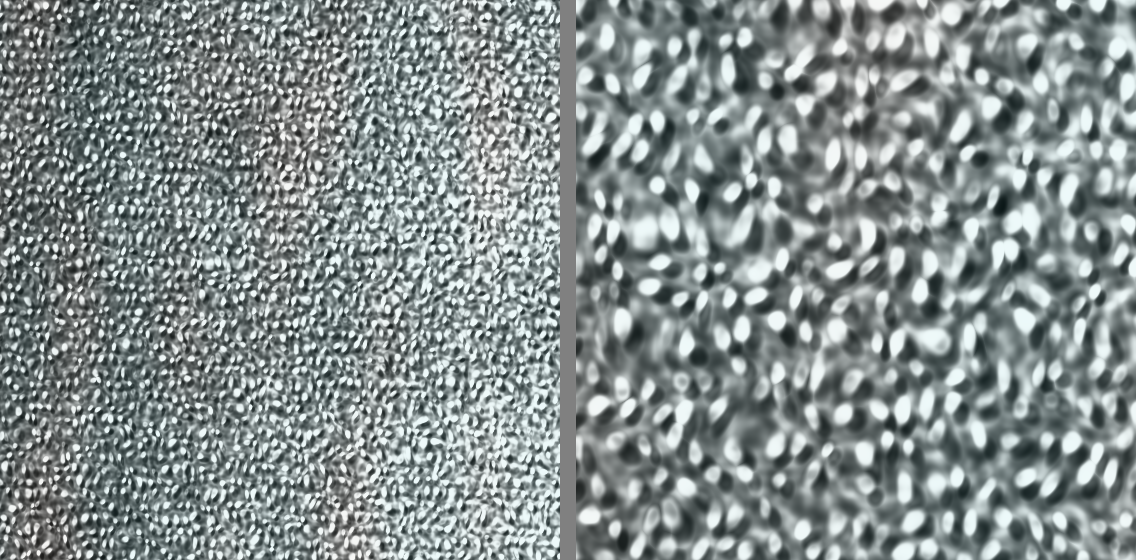
Left: the whole. Right: its middle third, enlarged.
Write a three.js fragment shader that draws this texture.

```glsl
// Pebbled metallic grain: tilted bright beads in loose staggered rows, each with
// a dark crescent at its lower right, over creased noise. Light rises to the right.
// Log-like tone mapping turns the summed relief into cool greys.
varying vec2 vUv;

const vec2  GRAIN_COUNT   = vec2(56.0, 46.0);  // beads across and up
const vec2  GRAIN_RADIUS  = vec2(0.28, 0.36);  // in cell units
const float GRAIN_JITTER  = 0.56;
const float GRAIN_TILT    = 0.32;              // radians, leaning right
const vec2  SHADOW_OFFSET = vec2(0.30, -0.30); // in cell units
const float GRAIN_GAIN    = 2.1;
const float SHADOW_GAIN   = 1.6;
const float CREASE_FREQ   = 74.0;
const float FINE_FREQ     = 125.0;
const vec2  STREAK_FREQ   = vec2(20.0, 62.0);  // along and across a streak
const float STREAK_ANGLE  = 0.55;
const float MID_TONE      = 0.56;
const float CONTRAST      = 0.50;
const float WHITE_LEVEL   = 0.97;
const vec3  COOL_TINT     = vec3(-0.042, 0.008, 0.010);
const vec3  WARM_TINT     = vec3(0.000, -0.004, -0.010);

vec2 hash2(vec2 p) {
  vec3 q = fract(p.xyx * vec3(0.1031, 0.1030, 0.0973));
  q += dot(q, q.yzx + 33.33);
  return fract((q.xx + q.yz) * q.zy);
}

mat2 rotation(float angle) {
  float c = cos(angle), s = sin(angle);
  return mat2(c, -s, s, c);
}

// Gradient noise, about -0.7 to 0.7
float cornerSlope(vec2 cell, vec2 offset) {
  float angle = 6.2832 * hash2(cell + 40.0).x;
  return dot(vec2(cos(angle), sin(angle)), offset);
}

float noise(vec2 p) {
  vec2 i = floor(p), f = fract(p);
  vec2 u = f * f * f * (f * (f * 6.0 - 15.0) + 10.0);
  vec2 e = vec2(1.0, 0.0);
  return mix(mix(cornerSlope(i, f), cornerSlope(i + e.xy, f - e.xy), u.x),
             mix(cornerSlope(i + e.yx, f - e.yx), cornerSlope(i + e.xx, f - e.xx), u.x), u.y);
}

// Soft elliptical beads on a jittered brick grid
float grains(vec2 p) {
  float cover = 0.0;
  for (int j = -1; j <= 1; j++) {
    float row = floor(p.y) + float(j);
    float x = p.x + 0.5 * mod(row, 2.0);
    for (int i = -1; i <= 1; i++) {
      vec2 cell = vec2(floor(x) + float(i), row);
      vec2 place = hash2(cell + 7.0);
      vec2 kind = hash2(cell + 91.0);
      vec2 d = vec2(x, p.y) - cell - 0.5 - GRAIN_JITTER * (place - 0.5);
      d = rotation(-GRAIN_TILT + 1.1 * (kind.x - 0.5)) * d;
      float r = length(d / (GRAIN_RADIUS * mix(0.8, 1.15, kind.y)));
      float strength = mix(0.35, 1.0, sqrt(hash2(cell + 173.0).x));
      cover = max(cover, strength * (1.0 - smoothstep(0.5, 1.25, r)));
    }
  }
  return cover;
}

void main() {
  vec2 uv = vUv;

  // Broad light: dim on the left, brightest at the lower right
  float rightward = smoothstep(0.05, 0.95, uv.x + 0.12 * (0.5 - uv.y));
  float light = mix(-0.42, 0.45, rightward) + 0.3 * (uv.x - 0.3) * (0.5 - uv.y);
  light += 0.35 * noise(uv * 4.0 + 3.0) + 0.35 * noise(uv * 11.0 + 60.0);

  // Beads on slightly wandering rows, with shadows showing between them
  vec2 wander = vec2(noise(uv * 26.0 + 11.0), noise(uv * 26.0 + 77.0));
  vec2 p = uv * GRAIN_COUNT + 0.55 * wander + 5.0;
  float bead = grains(p);
  float shadow = grains(p - SHADOW_OFFSET) * (1.0 - bead);

  // Creases, finer crumbs and slanted streaks, busier on the right
  vec2 bent = uv + 0.006 * wander;
  float crease = noise(bent * CREASE_FREQ + 15.0);
  float crumbs = noise(bent * FINE_FREQ + 31.0);
  vec2 along = rotation(STREAK_ANGLE + 0.5 * noise(uv * 3.0 + 21.0)) * uv;
  float streak = noise(along * STREAK_FREQ + 120.0);

  float relief = GRAIN_GAIN * mix(1.0, 0.85, rightward) * bead - SHADOW_GAIN * shadow;
  relief += mix(1.5, 2.5, rightward) * crease + 1.3 * crumbs + 0.9 * streak;

  // Tone curve with a soft white shoulder
  float tone = MID_TONE * exp(CONTRAST * (relief + light - 0.22));
  tone /= pow(1.0 + pow(tone / WHITE_LEVEL, 8.0), 0.125);

  // Cool and faintly warm upright bands
  float warmth = smoothstep(-0.2, 0.5, noise(uv * vec2(5.5, 2.0) + 9.0) + 0.25 * (0.5 - uv.x));
  gl_FragColor = vec4(clamp(tone + mix(COOL_TINT, WARM_TINT, warmth), 0.0, 1.0), 1.0);
}
```
